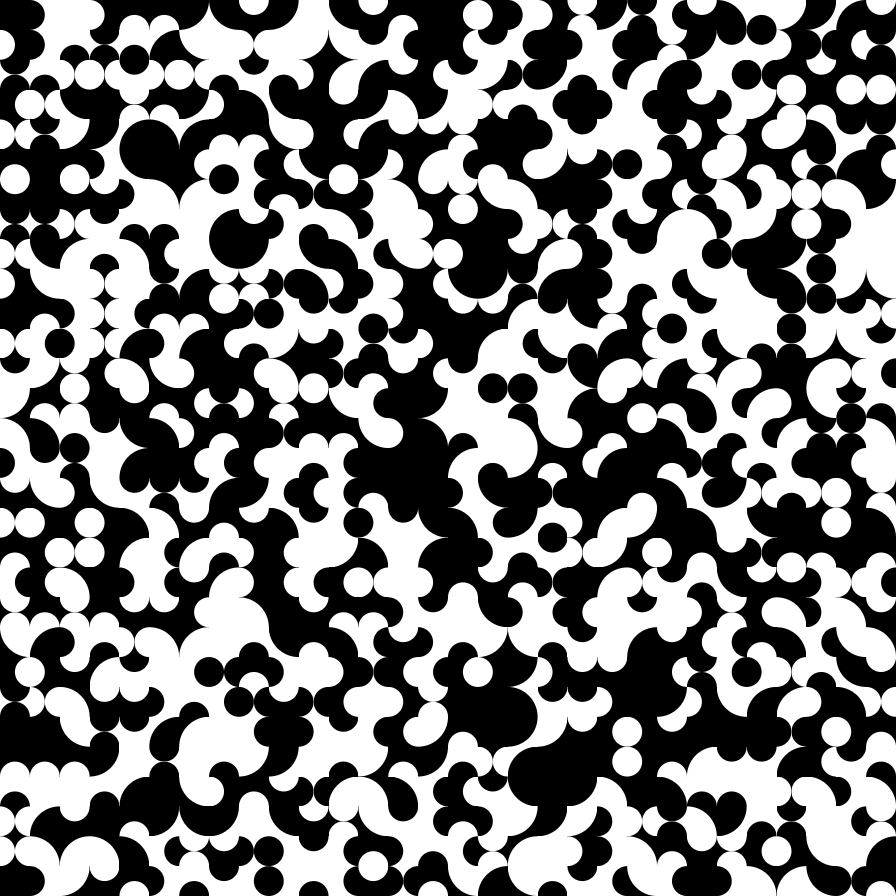
Reproduce this pattern procedurally as a WebGL 1 fragment shader.

```glsl
precision highp float;
// Black and white Truchet tiles: round blobs built from half discs and quarter discs.

uniform vec2 u_resolution;

const float TILES = 30.0;        // tiles along the shorter canvas side
const float WHITE_SHARE = 0.49;  // chance that a tile edge is white
const vec3 BLACK = vec3(0.0);
const vec3 WHITE = vec3(1.0);

// Random value in 0..1 for a tile; each channel is an independent stream.
float hash(vec2 tile, float channel) {
    vec3 p = fract(vec3(tile, channel + 7.0) * vec3(0.1031, 0.1030, 0.0973));
    p += dot(p, p.yzx + 33.33);
    return fract((p.x + p.y) * p.z);
}

// Colour of a tile's bottom (channel 0) or left (channel 1) edge: 1 is white.
float edgeColour(vec2 tile, float channel) {
    return step(hash(tile, channel), WHITE_SHARE);
}

// Distance to a disc, positive inside.
float disc(vec2 p, vec2 centre, float radius) {
    return radius - length(p - centre);
}

// Half disc standing on a tile edge, present only where the edge is marked.
float edgeDisc(vec2 p, vec2 middle, float marked) {
    return mix(-1.0, disc(p, middle, 0.5), marked);
}

// Signed distance inside one tile, in tile units: positive is white.
float tileDistance(vec2 tile, vec2 p) {
    // Edges are shared with the neighbours, so the blobs join up.
    float bottom = edgeColour(tile, 0.0);
    float left = edgeColour(tile, 1.0);
    float top = edgeColour(tile + vec2(0.0, 1.0), 0.0);
    float right = edgeColour(tile + vec2(1.0, 0.0), 1.0);
    float whiteEdges = bottom + left + top + right;

    // The rarer colour forms the discs; a tie is settled at random.
    float tieBreak = hash(tile, 2.0) - 0.5;
    float discColour = step(whiteEdges, 2.0 + 0.5 * sign(tieBreak));

    // Mark the edges that carry the disc colour.
    vec4 marked = 1.0 - abs(vec4(bottom, left, top, right) - discColour);

    float d;
    if (marked.x != marked.z && marked.y != marked.w) {
        // Two adjacent edges: a quarter disc around their common corner.
        d = disc(p, marked.wz, 1.0);
    } else {
        // Otherwise: a half disc on every marked edge.
        d = max(max(edgeDisc(p, vec2(0.5, 0.0), marked.x),
                    edgeDisc(p, vec2(0.0, 0.5), marked.y)),
                max(edgeDisc(p, vec2(0.5, 1.0), marked.z),
                    edgeDisc(p, vec2(1.0, 0.5), marked.w)));
    }
    return d * (2.0 * discColour - 1.0);
}

void main() {
    float tilesPerPixel = TILES / min(u_resolution.x, u_resolution.y);
    vec2 position = gl_FragCoord.xy * tilesPerPixel;
    float d = tileDistance(floor(position), fract(position));

    // Smooth the outline over one pixel.
    float white = clamp(d / tilesPerPixel + 0.5, 0.0, 1.0);
    gl_FragColor = vec4(mix(BLACK, WHITE, white), 1.0);
}
```
